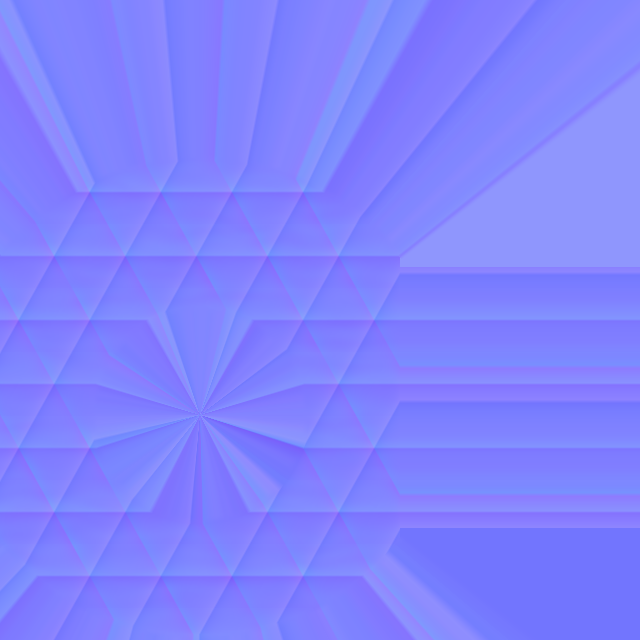
Give the GLSL for this texture map, as a three.js fragment shader.

```glsl
#define GRID vec2(9.0, 10.0)
#define GRID_ORIGIN vec2(0.0846, 0.6)
#define LENS_CENTER vec2(0.3125, 0.379)
#define ARC_SHIFT 0.0275
#define ARC_RADIUS 0.398
#define HALF_WIDTH 0.3125
#define HALF_HEIGHT 0.2045
#define HUB_RADIUS 0.17
#define EDGE_BLUR 0.0016
#define RIPPLE 0.028
#define STREAK 0.055

varying vec2 vUv;

vec2 hashGradient(vec2 cell) {
  vec2 h = vec2(dot(cell, vec2(127.1, 311.7)), dot(cell, vec2(269.5, 183.3)));
  return fract(sin(h) * 43758.55) * 2.0 - 1.0;
}

float gradientNoise(vec2 p) {
  vec2 i = floor(p);
  vec2 f = fract(p);
  vec2 w = f * f * f * (f * (f * 6.0 - 15.0) + 10.0);
  vec2 e = vec2(0.0, 1.0);
  float low = mix(dot(hashGradient(i), f),
                  dot(hashGradient(i + e.yx), f - e.yx), w.x);
  float high = mix(dot(hashGradient(i + e), f - e),
                   dot(hashGradient(i + e.yy), f - e.yy), w.x);
  return mix(low, high, w.y);
}

// Signed offset to the nearest line of a repeating set
float nearestLine(float coord, float count) {
  return (fract(coord * count + 0.5) - 0.5) / count;
}

// Odd falloff: bright on one side of a crease, dark on the other
float crease(float offset, float width) {
  return clamp(offset / EDGE_BLUR, -1.0, 1.0) * exp(-abs(offset) / width);
}

// Slope of the beveled triangular tiles
vec2 tileSlope(vec2 p) {
  vec2 g = p - GRID_ORIGIN;
  float lean = g.y * GRID.y / (2.0 * GRID.x);
  float row = nearestLine(g.y, GRID.y);
  float rising = nearestLine(g.x - lean, GRID.x);
  float falling = nearestLine(g.x + lean, GRID.x);
  float wear = 0.85 + 0.9 * gradientNoise(p * 24.0);

  vec2 slope = vec2(0.012, 0.068) * crease(row, 0.017);
  slope -= vec2(0.058, 0.035) * crease(rising, 0.013);
  slope += vec2(-0.046, 0.048) * wear * crease(falling, 0.012);

  // Soft wavy relief between the creases
  vec2 wave = p + 0.02 * gradientNoise(p * 13.0);
  slope.y += RIPPLE * gradientNoise(wave * vec2(12.0, 46.0));
  slope.x += 0.5 * RIPPLE * gradientNoise(wave * vec2(20.0, 34.0) + 7.0);
  return slope;
}

// Fine lines that follow the stretched rim samples
vec2 streakSlope(vec2 rim) {
  float broad = gradientNoise(rim * 31.0 + 3.0);
  float fine = gradientNoise(rim * 95.0 + 11.0);
  float facet = abs(gradientNoise(rim * 48.0 + 19.0));
  return STREAK * vec2(0.55 * broad + 0.35 * fine, 0.35 * broad + 0.4 * facet - 0.06);
}

void main() {
  vec2 p = vUv;
  vec2 fromLens = p - LENS_CENTER;
  float side = fromLens.y < 0.0 ? -1.0 : 1.0;
  vec2 hub = LENS_CENTER - vec2(0.0, ARC_SHIFT);
  vec2 arcCenter = LENS_CENTER - vec2(0.0, side * ARC_SHIFT);
  vec2 fromArc = p - arcCenter;
  float arcDistance = length(fromArc);
  float rightEdge = LENS_CENTER.x + HALF_WIDTH;

  vec2 rim = p;
  float streaks = 0.0;
  float corner = 0.0;

  // Outside the lens: straight bands, flat corners, radial rays
  if (p.x > rightEdge && abs(fromLens.y) < HALF_HEIGHT) {
    rim.x = rightEdge;
  } else if (arcDistance > ARC_RADIUS) {
    rim = arcCenter + fromArc / arcDistance * ARC_RADIUS;
    corner = smoothstep(-0.003, 0.003, rim.x - rightEdge);
    streaks = smoothstep(0.0, 0.01, arcDistance - ARC_RADIUS);
  } else if (p.x > rightEdge) {
    corner = 1.0;
  }

  // Hub: every ray repeats the tile color at its rim
  vec2 fromHub = p - hub;
  float hubDistance = length(fromHub);
  if (hubDistance < HUB_RADIUS) {
    rim = hub + fromHub / max(hubDistance, 0.0001) * HUB_RADIUS;
    streaks = smoothstep(0.0, 0.012, HUB_RADIUS - hubDistance);
  }

  vec2 slope = tileSlope(rim) + streaks * streakSlope(rim);
  vec2 cornerSlope = side > 0.0 ? vec2(0.055, 0.08) : vec2(-0.055, -0.05);
  slope = mix(slope, cornerSlope, corner);

  // Pack the slope as a tangent space normal
  vec2 tilt = 2.0 * slope;
  float facing = sqrt(max(1.0 - dot(tilt, tilt), 0.0));
  gl_FragColor = vec4(vec2(0.504, 0.508) + slope, 0.5 + 0.5 * facing, 1.0);
}
```
